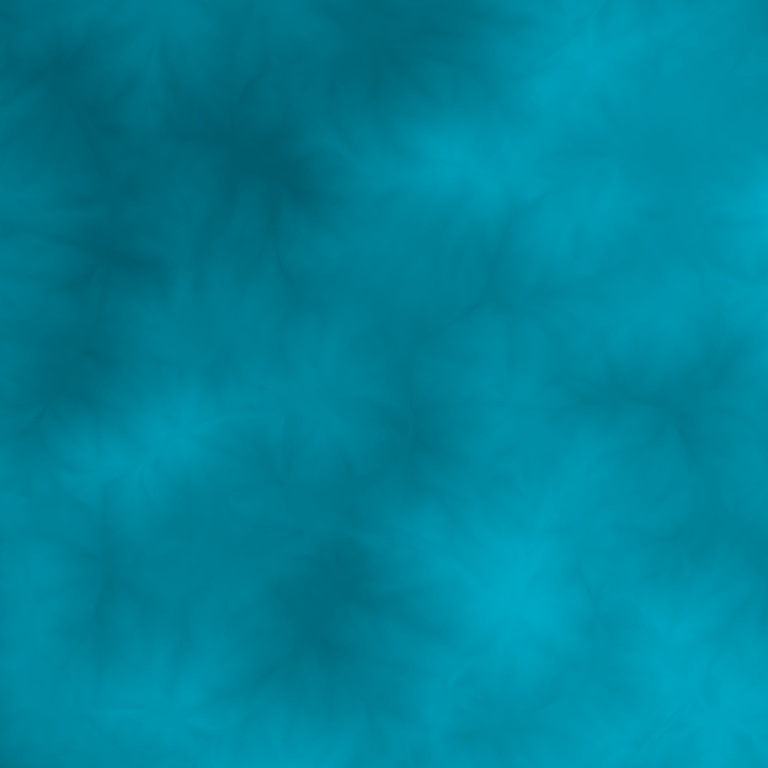
Write a WebGL 1 fragment shader that draws this texture.

```glsl
precision highp float;
// Teal relief: soft light and dark land with feathery, branching dark veins.
// Gradient noise shapes the land; waves aligned with its slope carve veins,
// and each finer set of veins branches off the set before it.

uniform vec2 u_resolution;

const float TAU = 6.2831853;
const vec3 DEEP_TEAL = vec3(0.0, 0.365, 0.43);
const vec3 BRIGHT_TEAL = vec3(0.0, 0.66, 0.77);

vec2 hash2(vec2 p) {
  vec3 q = fract(p.xyx * vec3(0.1031, 0.1030, 0.0973));
  q += dot(q, q.yzx + 33.33);
  return fract((q.xx + q.yz) * q.zy);
}

float cornerSlope(vec2 cell, vec2 offset) {
  float angle = TAU * hash2(cell).x;
  return dot(vec2(cos(angle), sin(angle)), offset);
}

float gradientNoise(vec2 p) {
  vec2 i = floor(p);
  vec2 f = p - i;
  vec2 u = f * f * f * (f * (f * 6.0 - 15.0) + 10.0);
  vec2 e = vec2(1.0, 0.0);
  float low = mix(cornerSlope(i, f), cornerSlope(i + e, f - e), u.x);
  float high = mix(cornerSlope(i + e.yx, f - e.yx), cornerSlope(i + 1.0, f - 1.0), u.x);
  return mix(low, high, u.y);
}

float fbm(vec2 p) {
  float sum = 0.0;
  float amplitude = 1.0;
  for (int i = 0; i < 4; i++) {
    sum += amplitude * gradientNoise(p);
    p = mat2(1.6, 1.2, -1.2, 1.6) * p + 7.3;
    amplitude *= 0.5;
  }
  return sum;
}

// Broad light and dark areas, with dark creases that the veins grow from.
float landHeight(vec2 p) {
  float across = dot(p - vec2(0.47, 0.5), vec2(0.78, -0.62));
  float ramp = 0.42 * (smoothstep(-0.38, 0.38, across) - 0.5);
  vec2 warped = p + 0.06 * vec2(gradientNoise(p * 5.0 + 11.0), gradientNoise(p * 5.0 + 47.0));
  float hills = 0.62 * gradientNoise(warped * 2.7 + 21.4)
              + 0.30 * gradientNoise(warped * 5.6 + 63.1);
  float n = gradientNoise(warped * 3.7 + 84.6);
  float crease = 0.42 * (sqrt(n * n + 0.0012) - 0.18);
  return 0.49 + ramp + hills + crease;
}

vec2 landSlope(vec2 p, float height) {
  float stepSize = 0.008;
  return vec2(landHeight(p + vec2(stepSize, 0.0)) - height,
              landHeight(p + vec2(0.0, stepSize)) - height) / stepSize;
}

// Cosine and sine of scattered waves whose crests run at right angles to "side".
vec2 scatteredWaves(vec2 p, vec2 side) {
  vec2 cell = floor(p);
  vec2 sum = vec2(0.0);
  float total = 0.0;
  for (int y = -2; y <= 2; y++) {
    for (int x = -2; x <= 2; x++) {
      vec2 corner = cell + vec2(float(x), float(y));
      vec2 d = p - corner - hash2(corner + 131.0);
      float weight = max(0.0, 1.0 - dot(d, d) / 2.5);
      weight *= weight;
      float phase = TAU * dot(d, side);
      sum += weight * vec2(cos(phase), sin(phase));
      total += weight;
    }
  }
  sum /= total + 0.001;
  return sum / sqrt(dot(sum, sum) + 0.08);
}

// Darkening from veins that follow the slope, in three ever finer sets.
float veins(vec2 p, vec2 slope) {
  float steepness = length(slope);
  vec2 downhill = slope / (steepness + 0.15);
  float frequency = 10.0;
  float depth = 0.085;
  float sum = 0.0;
  for (int i = 0; i < 3; i++) {
    vec2 side = vec2(-downhill.y, downhill.x);
    vec2 wave = scatteredWaves(p * frequency, side);
    float crest = 0.5 + 0.5 * wave.x;
    sum += depth * (crest * crest - 0.36);
    downhill += 0.7 * wave.y * side;
    downhill /= length(downhill) + 0.15;
    frequency *= 1.9;
    depth *= 0.62;
  }
  return sum * smoothstep(0.1, 1.7, steepness);
}

void main() {
  vec2 p = gl_FragCoord.xy / u_resolution;
  float height = landHeight(p);
  float tone = height - veins(p, landSlope(p, height));
  tone += 0.09 * fbm(p * 9.0 + 35.0);
  gl_FragColor = vec4(mix(DEEP_TEAL, BRIGHT_TEAL, clamp(tone, 0.0, 1.0)), 1.0);
}
```
